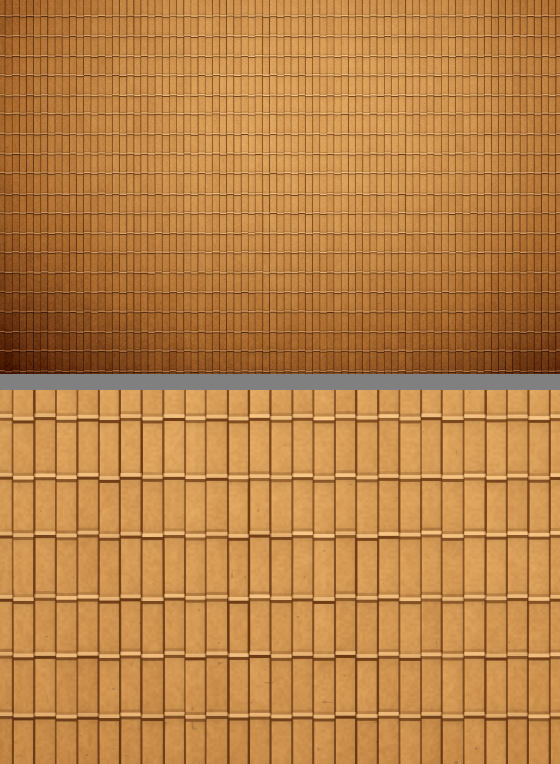
Top, the full canvas; bottom, a detail of the centre.
A Shadertoy shader for this texture:

```glsl
// Bamboo blind: narrow upright slats bound by thin threads under a warm pool of light.

const float SLATS = 78.3;            // slats across the canvas
const float ROWS = 19.0;             // thread rows down the canvas
const vec2 PHASE = vec2(0.71, 0.19); // offset of the first gap and thread, in cells
const float GAP_WIDTH = 0.0019;      // widths are fractions of the canvas height
const float THREAD_WIDTH = 0.0032;
const float SHADOW_WIDTH = 0.0028;
const float GAP_JITTER = 0.06;       // in slat widths
const float GAP_BEND = 0.04;
const float THREAD_JITTER = 0.10;    // in row heights
const float THREAD_STEP = 0.035;     // weave offset between neighbouring slats
const vec2 LIGHT_CENTER = vec2(0.55, 0.70);
const vec2 LIGHT_FALLOFF = vec2(1.75, 1.40);
const float LIGHT_PEAK = 1.02;

const vec3 DEEP = vec3(0.38, 0.17, 0.045);
const vec3 TAN = vec3(0.675, 0.42, 0.18);
const vec3 HONEY = vec3(0.86, 0.63, 0.355);
const vec3 THREAD_DIM = vec3(0.66, 0.40, 0.21);
const vec3 THREAD_LIT = vec3(0.98, 0.79, 0.54);
const vec3 GAP_DIM = vec3(0.15, 0.05, 0.015);
const vec3 GAP_LIT = vec3(0.42, 0.22, 0.07);

float hash(vec2 p) {
    return fract(sin(dot(p, vec2(127.1, 311.7))) * 43758.5453);
}

float noise(vec2 p) {
    vec2 i = floor(p), f = fract(p);
    f = f * f * (3.0 - 2.0 * f);
    return mix(mix(hash(i), hash(i + vec2(1, 0)), f.x),
               mix(hash(i + vec2(0, 1)), hash(i + vec2(1, 1)), f.x), f.y);
}

// Share of a pixel covered by a line of the given width at distance d
float lineCover(float d, float width, float pixel) {
    float high = min(d + 0.5 * pixel, 0.5 * width);
    float low = max(d - 0.5 * pixel, -0.5 * width);
    return clamp((high - low) / pixel, 0.0, 1.0);
}

vec3 woodTone(float light) {
    return light < 0.5 ? mix(DEEP, TAN, light * 2.0)
                       : mix(TAN, HONEY, light * 2.0 - 1.0);
}

void mainImage(out vec4 fragColor, in vec2 fragCoord) {
    vec2 uv = fragCoord / iResolution.xy;
    float aspect = iResolution.x / iResolution.y;
    float pixel = 1.0 / iResolution.y;
    vec2 p = vec2(uv.x * aspect, uv.y);
    vec2 cell = uv * vec2(SLATS, ROWS) - PHASE;

    // Nearest gap, slightly uneven and bent
    float gapId = round(cell.x);
    float bend = (noise(vec2(gapId * 3.7, uv.y * 5.0)) - 0.5) * GAP_BEND;
    float gapOffset = cell.x - gapId - bend
                    - (hash(vec2(gapId, 4.0)) - 0.5) * GAP_JITTER;
    float slatId = gapId - step(gapOffset, 0.0);
    float gapDist = gapOffset * aspect / SLATS;

    // Nearest thread, stepping up and down as it weaves across the slats
    float threadId = round(cell.y);
    float weave = (mod(slatId, 2.0) - 0.5) * THREAD_STEP
                + (hash(vec2(slatId, threadId)) - 0.5) * 0.025;
    float threadOffset = cell.y - threadId - weave
                       - (hash(vec2(threadId, 9.0)) - 0.5) * THREAD_JITTER;
    float threadDist = threadOffset / ROWS;
    float rowId = threadId - step(threadOffset, 0.0);

    // Pool of light, slat tone and fibre grain
    vec2 away = uv - LIGHT_CENTER;
    float light = clamp(LIGHT_PEAK - dot(away * away, LIGHT_FALLOFF), -0.15, 1.0);
    float tone = (hash(vec2(slatId, 2.0)) - 0.5) * 0.05
               + (hash(vec2(slatId, rowId + 40.0)) - 0.5) * 0.06;
    float grain = (noise(p * vec2(240.0, 170.0)) - 0.5) * 0.08
                + (noise(p * vec2(430.0, 400.0)) - 0.5) * 0.11
                + (noise(p * 28.0) - 0.5) * 0.05;
    vec3 color = woodTone(max(light + tone + grain, -0.3));

    // Rounded slat edges: lit right of a gap, dim left of it
    float edge = exp(-abs(gapDist) / 0.0026);
    color *= 1.0 + edge * (gapOffset > 0.0 ? 0.04 : -0.08);

    // Soft dimming around each thread, deeper below it
    float hollow = exp(-abs(threadDist) / 0.0045);
    color *= 1.0 - hollow * (threadDist < 0.0 ? 0.16 : 0.07);

    // Sparse dark flecks
    float fleck = smoothstep(0.94, 0.99, noise(p * 170.0 + 31.0));
    color *= 1.0 - 0.15 * fleck;

    // Gaps, with depth and width varying by slat and row
    float wear = hash(vec2(gapId, 17.0)) * 0.55 + hash(vec2(gapId, rowId)) * 0.45;
    float gap = lineCover(gapDist, GAP_WIDTH * mix(0.75, 1.25, wear), pixel);
    float lit = clamp(light, 0.0, 1.0);
    vec3 gapColor = mix(GAP_DIM, GAP_LIT, lit);
    color = mix(color, gapColor, gap * mix(0.6, 1.0, wear));

    // Thread shadows: strong below, faint above
    float reach = 0.5 * (THREAD_WIDTH + SHADOW_WIDTH);
    float below = lineCover(threadDist + reach, SHADOW_WIDTH, pixel);
    float above = lineCover(threadDist - reach, SHADOW_WIDTH, pixel);
    float depth = mix(0.5, 0.95, hash(vec2(slatId, threadId + 7.0)));
    color = mix(color, gapColor, below * depth);
    color = mix(color, gapColor, above * (1.0 - depth) * 0.6);

    // Thread, dipping where it crosses a gap
    float thread = lineCover(threadDist, THREAD_WIDTH, pixel);
    float glint = mix(0.65, 1.0, hash(vec2(slatId + 5.0, threadId)));
    vec3 threadColor = mix(THREAD_DIM, THREAD_LIT, lit);
    color = mix(color, threadColor, thread * glint * (1.0 - 0.5 * gap));

    fragColor = vec4(color, 1.0);
}
```
